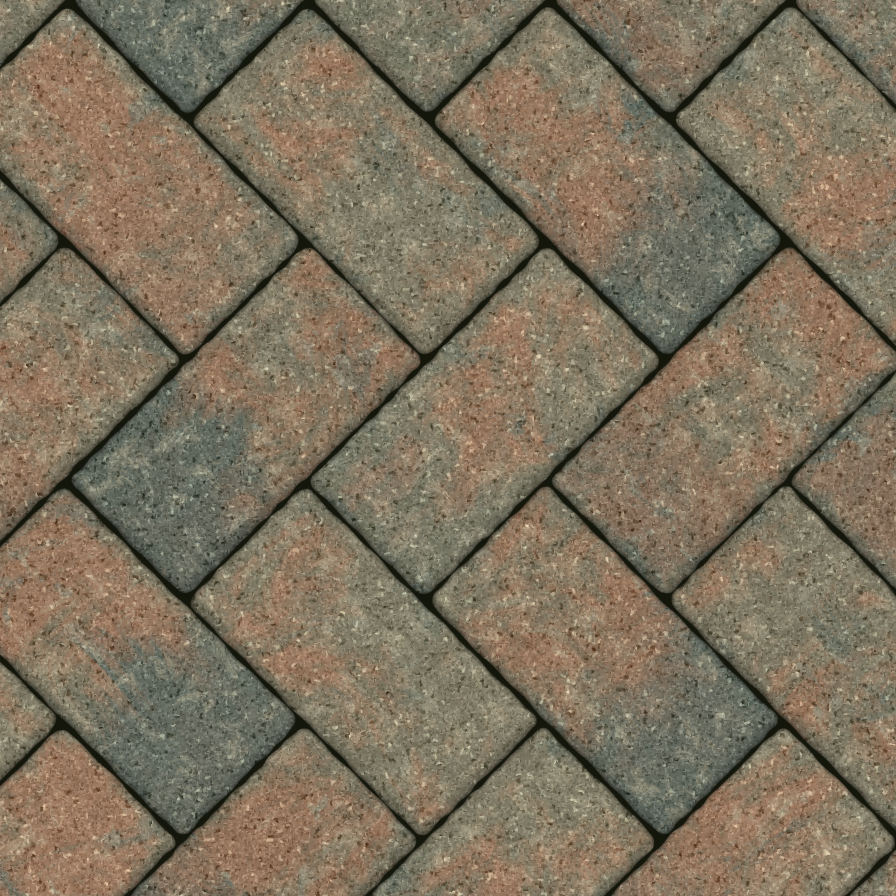
Write a Shadertoy shader that draws this texture.

```glsl
// Diagonal herringbone paving of weathered two-tone bricks with thin dark joints.

float hash(vec2 p) {
    p = fract(p * vec2(0.1031, 0.1137));
    p += dot(p, p.yx + 33.33);
    return fract((p.x + p.y) * p.x * 95.43);
}

// Layered, domain-warped sines: soft mottling, roughly -1 to 1
float clouds(vec2 p) {
    float sum = 0.0, amp = 0.55;
    for (int i = 0; i < 6; i++) {
        p = mat2(0.8, 0.6, -0.6, 0.8) * p * 1.75 + 1.7;
        p += 0.6 * sin(p.yx * 1.1 + float(i));
        sum += amp * sin(p.x) * cos(p.y);
        amp *= 0.76;
    }
    return sum;
}

// Cellular grains: x = softness of the nearest grain, y = its random tone
vec2 grains(vec2 p) {
    p += 0.25 * sin(p.yx * 2.7 + 1.3 * sin(p * 1.9));
    vec2 cell = floor(p);
    float nearest = 9.0, tone = 0.0;
    for (int y = -1; y <= 1; y++)
    for (int x = -1; x <= 1; x++) {
        vec2 c = cell + vec2(x, y);
        vec2 site = c + vec2(hash(c + 17.0), hash(c + 61.0));
        float d = length(p - site);
        if (d < nearest) { nearest = d; tone = hash(c + 103.0); }
    }
    return vec2(smoothstep(0.75, 0.1, nearest), tone);
}

float roundedBox(vec2 p, vec2 halfSize, float r) {
    vec2 q = abs(p) - halfSize + r;
    return length(max(q, 0.0)) + min(max(q.x, q.y), 0.0) - r;
}

void mainImage(out vec4 fragColor, in vec2 fragCoord) {
    // Half-diagonal units, y downward, leaning slightly
    vec2 uv = fragCoord / iResolution.xy;
    vec2 p = vec2(uv.x, 1.0 - uv.y) * 7.456 - vec2(2.553, 0.0);
    p.x += 0.008 * p.y - 0.015;

    // Rotate to brick axes and find the 2 by 1 brick that owns this cell
    vec2 g = 0.5 * vec2(p.x + p.y, p.y - p.x);
    vec2 cell = floor(g);
    float k = mod(cell.x + cell.y, 4.0);
    bool rising = k > 1.5;
    vec2 corner = cell - (rising ? vec2(0.0, k - 2.0) : vec2(k, 0.0));
    vec2 local = rising ? (g - corner).yx : g - corner;
    float column = mod((corner.x - corner.y) * 0.5 + 1.0, 4.0);
    float row = (corner.x + corner.y) * 0.5;
    float seed = hash(corner + 40.0);

    // Brick outline, slightly ragged and shifted, and its worn edges
    vec2 shift = 0.012 * (vec2(seed, hash(corner + 71.0)) - 0.5);
    float d = roundedBox(local - vec2(1.0, 0.5) - shift, vec2(0.988, 0.488), 0.06);
    d += 0.004 * sin(g.x * 23.0 + 2.0 * sin(g.y * 17.0)) + 0.003 * sin(g.y * 41.0 + g.x * 9.0);
    float rim = smoothstep(-0.13, -0.01, d);
    float lower = smoothstep(0.085, 0.04, min(2.0 - local.x, 1.0 - local.y));

    // Which bricks are warm, and which have a slate far end
    float warm = rising ? (column == 2.0 ? 0.1 : 1.0) : 1.0 - 0.8 * mod(column, 2.0);
    float slate = rising ? (column == 1.0 ? 1.0 : 0.3)
                         : (column + row > 1.5 ? 1.0 : 0.15) * step(0.5, warm);

    // Mottled body colour
    vec2 q = g + seed * 37.0;
    float mottle = clouds(q * 1.6);
    float patches = clouds(q * 2.1 + 11.0);
    float fine = clouds(q * 8.0 + 5.0);
    vec3 color = mix(vec3(0.49, 0.475, 0.395), vec3(0.585, 0.455, 0.36),
        smoothstep(-0.7, 0.9, mottle + 0.4 * fine + 0.7 * warm - 0.25 - 0.7 * rim));
    float farEnd = slate * smoothstep(0.8, 1.5, local.x + 0.3 * patches);
    color = mix(color, vec3(0.36, 0.405, 0.37),
        clamp(0.8 * farEnd + 0.6 * smoothstep(0.3, 1.2, patches + 0.5 * fine + 0.2 * rim), 0.0, 0.88));
    color = mix(color, vec3(0.61, 0.58, 0.49), 0.5 * smoothstep(0.1, 1.0, fine - mottle * 0.4));
    color *= 1.0 + 0.07 * fine + 0.05 * (seed - 0.5);

    // Fine grit and scattered pale or dark specks
    vec2 grit = grains(g * 62.0), speck = grains(g * 36.0);
    color += 0.24 * (grit.y - 0.49) * grit.x;
    color += vec3(0.21, 0.22, 0.19) * speck.x * smoothstep(0.88, 0.99, speck.y);
    color -= 0.17 * speck.x * smoothstep(0.12, 0.02, speck.y);

    // Bevel shading, then the dark joint
    color *= 1.02 - 0.03 * rim - 0.19 * lower * (0.8 + 0.3 * fine);
    color *= 1.0 - 0.3 * smoothstep(-0.025, 0.0, d);
    float pixel = 5.27 / iResolution.y;
    color = mix(color, vec3(0.07, 0.08, 0.035), smoothstep(-pixel, pixel, d) * 0.97);
    fragColor = vec4(clamp(color, 0.0, 1.0), 1.0);
}
```
